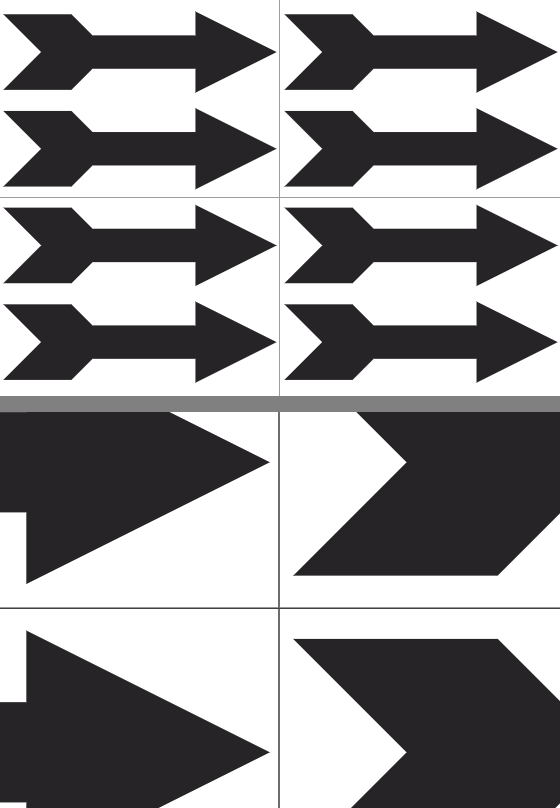
Top, the full canvas; bottom, a detail of the centre.
Write a WebGL 2 fragment shader that draws this pattern.

```glsl
#version 300 es
precision highp float;

uniform vec2 u_resolution;
out vec4 fragColor;

// Signed distance to a right-pointing arrow, symmetric about y = 0
float arrowDistance(vec2 p) {
    p.y = abs(p.y);

    // Notched tail with 45 degree sides
    float diagonal = p.x + p.y;
    float tail = max(p.y - 0.135, 0.7071 * max(0.1468 - diagonal, diagonal - 0.3903));

    // Straight shaft, running into the tail and the head
    float shaft = max(p.y - 0.0597, max(0.2 - p.x, p.x - 0.75));

    // Triangular head, half as steep
    float head = max(0.698 - p.x, 0.8944 * (p.y - 0.5 * (0.988 - p.x)));

    return min(tail, min(shaft, head));
}

// Share of a pixel covered by a thin line at offset zero
float lineCoverage(float offset, float width, float pixel) {
    float low = max(offset - 0.5 * pixel, -0.5 * width);
    float high = min(offset + 0.5 * pixel, 0.5 * width);
    return clamp((high - low) / pixel, 0.0, 1.0);
}

void main() {
    // The canvas is two units wide; y runs down from the top edge
    float pixel = 2.0 / u_resolution.x;
    vec2 p = vec2(gl_FragCoord.x, u_resolution.y - gl_FragCoord.y) * pixel;

    // Two columns and four rows of arrows
    vec2 period = vec2(1.0039, 0.3453);
    vec2 cell = mod(p - vec2(0.0, 0.0133), period) - vec2(0.0, 0.5 * period.y);
    float ink = clamp(0.5 - arrowDistance(cell) / pixel, 0.0, 1.0);

    // Hairlines dividing the sheet into quarters
    float vertical = lineCoverage(p.x - 0.9988, 0.0016, pixel);
    float horizontal = lineCoverage(p.y - 0.705, 0.0016, pixel);
    ink = max(ink, max(vertical, horizontal));

    vec3 paper = vec3(1.0);
    vec3 charcoal = vec3(0.15, 0.14, 0.15);
    fragColor = vec4(mix(paper, charcoal, ink), 1.0);
}
```
